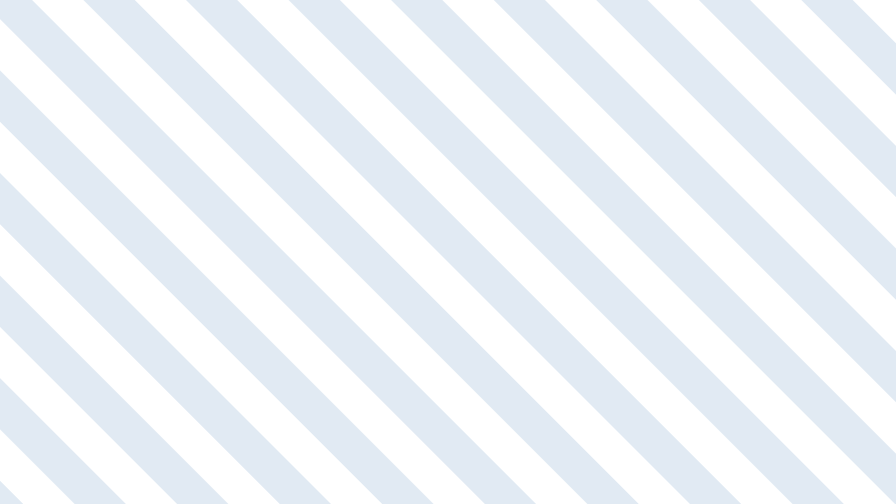
Write a Shadertoy shader that draws this pattern.

```glsl
// Even diagonal stripes in pale blue on white, falling to the right at 45 degrees.

const vec3 GROUND_COLOR = vec3(1.0);
const vec3 STRIPE_COLOR = vec3(0.882, 0.918, 0.953);

// Lengths along the horizontal, as fractions of the canvas height
const float PERIOD = 0.2035;
const float STRIPE_SHARE = 0.5;     // part of each period that is coloured
const float FIRST_EDGE = 0.1655;    // left edge of a stripe, along the top

// Signed horizontal distance to the nearest stripe, negative inside
float stripeDistance(float across) {
    float center = FIRST_EDGE + 0.5 * STRIPE_SHARE * PERIOD;
    float offset = (fract((across - center) / PERIOD + 0.5) - 0.5) * PERIOD;
    return abs(offset) - 0.5 * STRIPE_SHARE * PERIOD;
}

void mainImage(out vec4 fragColor, in vec2 fragCoord) {
    vec2 uv = fragCoord / iResolution.y;

    // Constant along each stripe, zero at the upper left corner
    float across = uv.x + uv.y - 1.0;

    // One pixel of edge smoothing, measured across the slope
    float pixel = sqrt(2.0) / iResolution.y;
    float coverage = clamp(0.5 - stripeDistance(across) / pixel, 0.0, 1.0);

    fragColor = vec4(mix(GROUND_COLOR, STRIPE_COLOR, coverage), 1.0);
}
```
